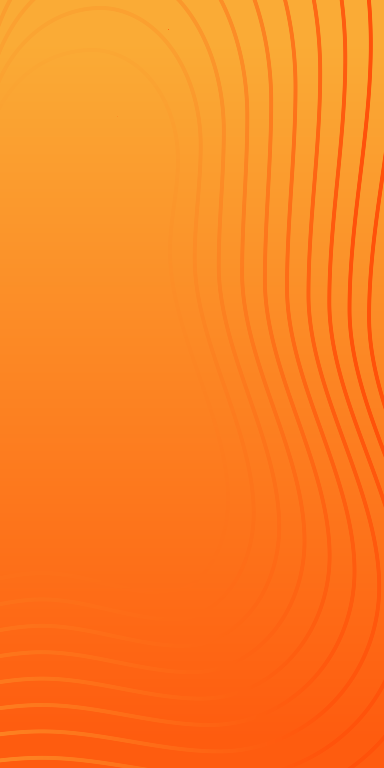
A WebGL 1 fragment shader for this background:

```glsl
precision highp float;

uniform vec2 u_resolution;

// Layout units: the canvas is 384 wide and 768 high
const vec2 CANVAS = vec2(384.0, 768.0);

const vec3 AMBER = vec3(0.98, 0.67, 0.21);
const vec3 VERMILION = vec3(0.998, 0.36, 0.06);
const float FADE_START = 0.06;
const float FADE_END = 0.96;

const int CONTOURS = 10;
const vec3 LINE_LEFT = vec3(0.99, 0.55, 0.15);
const vec3 LINE_RIGHT = vec3(1.0, 0.32, 0.04);
const float LINE_BLEND_WIDTH = 330.0;
const float HALF_WIDTH = 2.0;
const float INNER_OPACITY = 0.07;
const float OPACITY_STEP = 0.115;

const float TROUGH_X = 42.0;
const float TROUGH_RISE = 20.0;

// Approximate signed distance to an axis-aligned ellipse
float ellipseDistance(vec2 p, vec2 radii) {
  float q = length(p / radii);
  return q * (q - 1.0) / max(length(p / (radii * radii)), 1e-5);
}

// Distance to an S-curve across(along) that is flat at both end points
float curveDistance(float across, float along, vec2 start, vec2 end) {
  float span = end.y - start.y;
  float t = clamp((along - start.y) / span, 0.0, 1.0);
  float rise = end.x - start.x;
  float slope = 6.0 * t * (1.0 - t) * rise / span;
  float value = start.x + rise * t * t * (3.0 - 2.0 * t);
  return (across - value) / sqrt(1.0 + slope * slope);
}

// Distance to nested contour k, with y measured downwards
float contourDistance(vec2 p, float k) {
  vec2 apex = vec2(92.0 + 8.5 * k, 50.0 - 42.0 * k);
  vec2 shoulder = vec2(178.0 + (22.5 + 0.2 * k) * k, 160.0 - 14.5 * k);
  vec2 waist = vec2(170.0 + (25.0 - 0.32 * k) * k, 251.0 + 7.3 * k);
  vec2 hip = vec2(228.0 + (25.8 - 0.1 * k) * k, 500.0 + (13.0 + 0.25 * k) * k);
  float troughY = 573.0 + 26.4 * k;
  vec2 base = vec2(165.0 + 9.0 * k, troughY + TROUGH_RISE);

  // Rounded top, wider on its left side
  if (p.y < shoulder.y) {
    float radiusX = p.x < apex.x ? 105.0 + 10.0 * k : shoulder.x - apex.x;
    return ellipseDistance(p - vec2(apex.x, shoulder.y),
                           vec2(radiusX, shoulder.y - apex.y));
  }
  // Wavy right side
  if (p.y < waist.y) return curveDistance(p.x, p.y, shoulder, waist);
  if (p.y < hip.y) return curveDistance(p.x, p.y, waist, hip);
  // Rounded lower right corner
  if (p.x > base.x) {
    return ellipseDistance(p - vec2(base.x, hip.y),
                           vec2(hip.x - base.x, base.y - hip.y));
  }
  // Shallow wave along the bottom
  float along = TROUGH_X + abs(p.x - TROUGH_X);
  return curveDistance(p.y, along, vec2(troughY, TROUGH_X), base.yx);
}

void main() {
  vec2 uv = gl_FragCoord.xy / u_resolution;
  uv.y = 1.0 - uv.y;
  vec2 p = uv * CANVAS;
  float halfPixel = 0.5 * CANVAS.y / u_resolution.y;

  // Vertical background gradient
  float fade = clamp((uv.y - FADE_START) / (FADE_END - FADE_START), 0.0, 1.0);
  vec3 color = mix(AMBER, VERMILION, fade);

  // Contours grow stronger outwards and redder to the right
  vec3 lineColor = mix(LINE_LEFT, LINE_RIGHT,
                       clamp(p.x / LINE_BLEND_WIDTH, 0.0, 1.0));
  for (int i = 0; i < CONTOURS; i++) {
    float k = float(i);
    float d = abs(contourDistance(p, k));
    float coverage = 1.0 - smoothstep(HALF_WIDTH - halfPixel,
                                      HALF_WIDTH + halfPixel, d);
    float opacity = min(INNER_OPACITY + OPACITY_STEP * k, 1.0);
    color = mix(color, lineColor, coverage * opacity);
  }

  gl_FragColor = vec4(color, 1.0);
}
```
